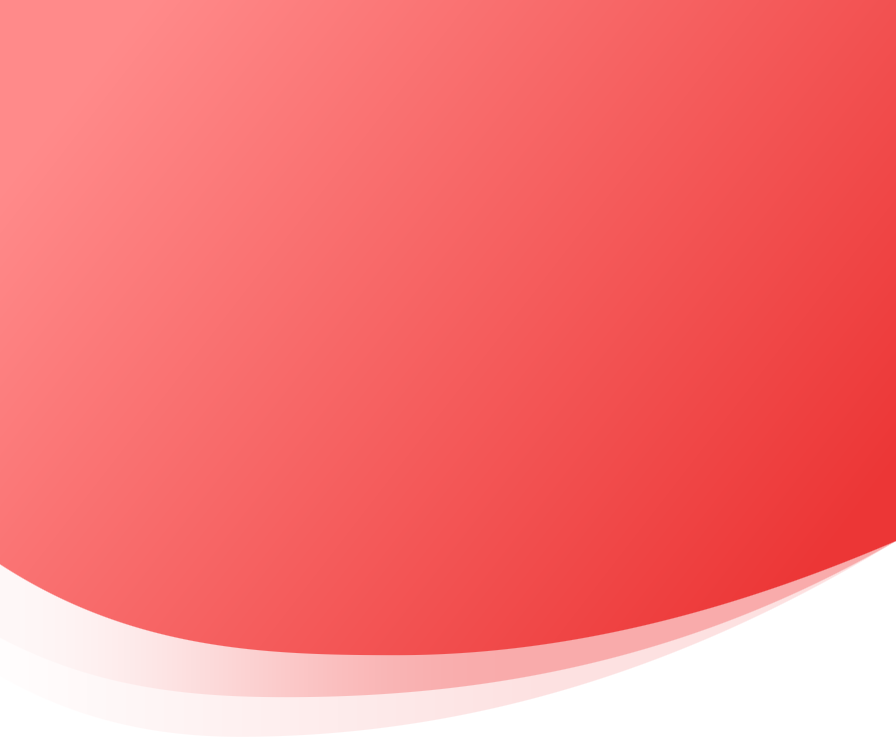
Write a WebGL 2 fragment shader that draws this background.

```glsl
#version 300 es
precision highp float;

uniform vec2 u_resolution;
out vec4 outColor;

// Main fill gradient, in canvas fractions
const vec3 LIGHT_RED = vec3(1.0, 0.54, 0.54);
const vec3 DEEP_RED = vec3(0.925, 0.21, 0.21);
const vec2 GRADIENT_DIR = vec2(0.809, -0.515);
const float GRADIENT_START = -0.378;

// Translucent waves over the paper
const vec3 PAPER = vec3(1.0);
const vec3 WAVE_RED = vec3(0.94, 0.22, 0.22);
const vec2 MIDDLE_ALPHA = vec2(0.04, 0.42);
const float MIDDLE_FADE_END = 0.56;
const vec2 LOWER_ALPHA = vec2(0.01, 0.15);
const float LOWER_FADE_END = 0.6;

// Curves: lowest point, height at the left edge, slopes at both edges
const float RIGHT_HEIGHT = 0.267;
const vec2 MAIN_LOW = vec2(0.4427, 0.1122);
const vec3 MAIN_SHAPE = vec3(0.2354, -0.789, 0.522);
const vec2 MIDDLE_LOW = vec2(0.319, 0.0553);
const vec3 MIDDLE_SHAPE = vec3(0.1359, -0.643, 0.704);
const vec2 LOWER_LOW = vec2(0.267, 0.0016);
const vec3 LOWER_SHAPE = vec3(0.0837, -0.692, 0.74);

// Cubic Hermite from a flat low point (t = 0) to an edge (t = 1)
float riseFromLow(float t, float low, float edge, float edgeSlope) {
    float t2 = t * t;
    return mix(low, edge, t2 * (3.0 - 2.0 * t)) + edgeSlope * t2 * (t - 1.0);
}

float curveHeight(float x, vec2 low, vec3 shape) {
    if (x < low.x) {
        return riseFromLow(1.0 - x / low.x, low.y, shape.x, -shape.y * low.x);
    }
    float span = 1.0 - low.x;
    return riseFromLow((x - low.x) / span, low.y, RIGHT_HEIGHT, shape.z * span);
}

// Smooth coverage of the area above a curve
float coverAbove(vec2 uv, vec2 low, vec3 shape) {
    float d = uv.y - curveHeight(uv.x, low, shape);
    return clamp(d / fwidth(d) + 0.5, 0.0, 1.0);
}

void main() {
    vec2 uv = gl_FragCoord.xy / u_resolution;

    float mainCover = coverAbove(uv, MAIN_LOW, MAIN_SHAPE);
    float middleCover = coverAbove(uv, MIDDLE_LOW, MIDDLE_SHAPE);
    float lowerCover = coverAbove(uv, LOWER_LOW, LOWER_SHAPE);

    // Both waves grow stronger toward the right
    float middleFade = smoothstep(0.0, MIDDLE_FADE_END, uv.x);
    float lowerFade = clamp(uv.x / LOWER_FADE_END, 0.0, 1.0);
    float middleAlpha = mix(MIDDLE_ALPHA.x, MIDDLE_ALPHA.y, middleFade);
    float lowerAlpha = mix(LOWER_ALPHA.x, LOWER_ALPHA.y, lowerFade);

    // Diagonal gradient of the main shape
    float shade = clamp(dot(uv, GRADIENT_DIR) - GRADIENT_START, 0.0, 1.0);
    vec3 fill = mix(LIGHT_RED, DEEP_RED, shade);

    // Layers from back to front
    vec3 color = mix(PAPER, WAVE_RED, lowerAlpha * lowerCover);
    color = mix(color, mix(PAPER, WAVE_RED, middleAlpha), middleCover);
    color = mix(color, fill, mainCover);
    outColor = vec4(color, 1.0);
}
```
